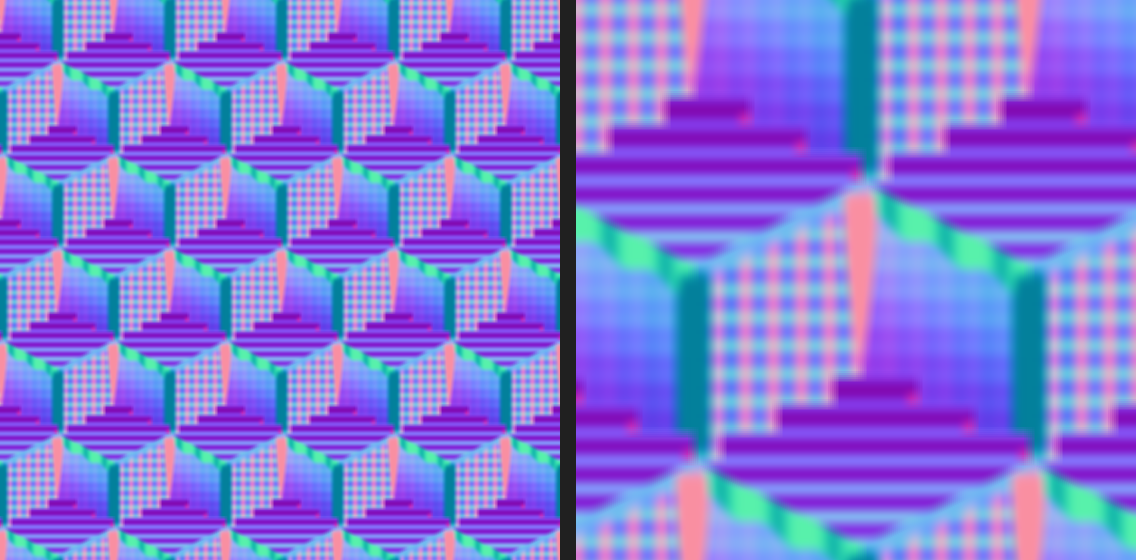
Left: the whole. Right: its middle third, enlarged.
A Shadertoy shader for this texture map:

```glsl
// Tumbling-block relief shown as a tangent-space normal map: 5 blocks across, 6 staggered rows.
// Each hexagonal cell holds a studded left face, a smooth right face and a ribbed rhombus;
// surface slopes are set per face, turned into normals and softened by a small box filter.

const float TAU = 6.2831853;

// Folds grid units into one hexagonal cell; x runs right, y runs down from its upper corner.
vec2 hexCell(vec2 q) {
    vec2 p = vec2(mod(q.x + 6.0, 12.0) - 6.0, mod(q.y, 20.0));
    float slant = abs(p.x) * 0.5;
    if (p.y < slant || p.y > 13.0 - slant)
        p = vec2(mod(q.x, 12.0) - 6.0, mod(q.y + 10.0, 20.0));
    return p;
}

// Left face: a grid of small studs, bluer toward the outer edges.
vec2 studdedSlope(vec2 p) {
    vec2 wave = cos(TAU * (p + vec2(0.15, 0.1)));
    float inner = smoothstep(-6.0, -3.5, p.x);
    vec2 slope = vec2(mix(0.1, 0.55, inner) + 0.95 * wave.x, 0.32 + 0.55 * wave.y);
    float below = p.y + p.x * 0.5;
    return mix(vec2(-0.15, 0.5), slope, smoothstep(0.2, 1.2, below));
}

// Right face: a gentle pillow with a faint grid and a beaded upper rim.
vec2 smoothSlope(vec2 p) {
    float below = p.y - p.x * 0.5;
    vec2 slope = vec2(0.3 - 0.12 * p.x, mix(0.4, -0.6, smoothstep(1.0, 7.0, below)));
    slope += 0.1 * cos(TAU * p);
    float bead = 0.5 + 0.5 * cos(TAU * 0.5 * (p.x - 1.0));
    vec2 rim = mix(vec2(-0.9, 2.6), vec2(-2.6, 1.2), bead * bead * bead);
    float offset = abs(below - 0.5 + 0.18 * sin(TAU * 0.5 * p.x));
    float onRim = (1.0 - smoothstep(0.4, 0.8, offset)) * smoothstep(0.2, 0.8, p.x);
    return mix(slope, rim, onRim);
}

// Rhombus: horizontal ribs, steep at the top and flattening downward.
vec2 ribbedSlope(float t) {
    return vec2(0.04, -0.85 + 0.3 * t - 1.05 * cos(TAU * (t - 0.5)));
}

vec2 blockSlope(vec2 q) {
    vec2 p = hexCell(q);
    float t = p.y - 10.0;
    float stair = floor(t + 3.0);
    float rightEnd = 2.0 * stair + 2.0;
    bool ribbed = stair >= 0.0 && p.x < rightEnd && p.x > -2.0 * stair - 1.0;

    if (ribbed) {
        // Each stair ends in a small bright riser.
        float riser = 1.0 - smoothstep(0.1, 0.5, rightEnd - p.x);
        riser *= smoothstep(0.45, 0.75, fract(t)) * step(t, 0.0);
        return mix(ribbedSlope(t), vec2(2.0, -1.7), riser);
    }

    vec2 slope = p.x < 0.0 ? studdedSlope(p) : smoothSlope(p);

    // Front ridge, narrowing as it descends.
    float ridgeWidth = mix(0.65, 0.15, smoothstep(1.0, 7.0, p.y));
    float ridge = 1.0 - smoothstep(ridgeWidth * 0.5, ridgeWidth + 0.1, abs(p.x + 0.05));
    ridge *= smoothstep(0.2, 0.9, p.y) * (1.0 - smoothstep(4.5, 7.0, p.y));
    slope = mix(slope, vec2(3.6, 0.45), ridge);

    // Steep groove where neighbouring blocks meet.
    float groove = 1.0 - smoothstep(0.3, 0.75, abs(abs(p.x) - 6.0));
    groove *= smoothstep(3.0, 3.8, p.y) * (1.0 - smoothstep(9.2, 10.0, p.y));
    return mix(slope, vec2(-4.5, 0.0), groove);
}

void mainImage(out vec4 fragColor, in vec2 fragCoord) {
    vec2 uv = fragCoord / iResolution.xy;
    vec2 q = 60.0 * vec2(uv.x, 1.0 - uv.y) - vec2(6.2, 6.45);

    // Average the normals over about half a grid unit.
    vec3 normal = vec3(0.0);
    for (int j = -3; j <= 3; j++)
        for (int i = -3; i <= 3; i++)
            normal += normalize(vec3(blockSlope(q + 0.07 * vec2(i, j)), 1.0));

    fragColor = vec4(0.5 + 0.5 * normal / 49.0, 1.0);
}
```
